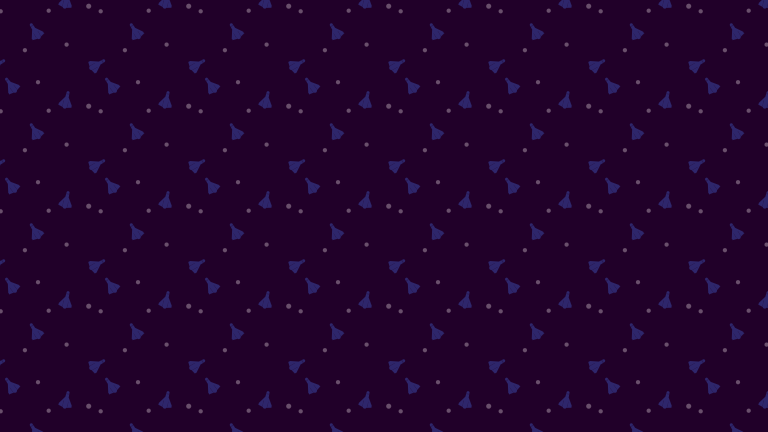
A Shadertoy shader for this pattern:

```glsl
// Repeating night-sky pattern of small winged shuttles and round stars.

const float TILE = 100.0;   // the canvas is 432 units high

// Offset from the nearest repeat of a centre
vec2 wrapAround(vec2 p, vec2 centre) {
    return mod(p - centre + 0.5 * TILE, TILE) - 0.5 * TILE;
}

// Shuttle with its nose along +x, mirrored across its axis
float shuttleDistance(vec2 q) {
    q.y = abs(q.y);
    vec2 toAxis = vec2(q.x - clamp(q.x, -7.0, 7.2), q.y);
    float body = length(toAxis) - mix(2.1, 1.5, smoothstep(-4.0, 8.0, q.x));
    float leadingEdge = dot(q - vec2(3.0, 1.5), normalize(vec2(0.66, 1.0)));
    float trailingEdge = dot(q - vec2(-8.0, 1.5), normalize(vec2(-1.0, 0.25)));
    float wing = max(max(leadingEdge, trailingEdge), q.y - 6.6);
    return min(body, wing);
}

// Cockpit window and the seams between body and wings
float markingDistance(vec2 q) {
    q.y = abs(q.y);
    float cockpit = max(abs(q.x - 5.9) - 0.45, q.y - 1.2);
    float seam = max(abs(q.y - 2.4) - 0.2, abs(q.x + 4.2) - 2.6);
    return min(cockpit, seam);
}

void mainImage(out vec4 fragColor, in vec2 fragCoord) {
    float unit = 432.0 / iResolution.y;
    vec2 p = vec2(fragCoord.x, iResolution.y - fragCoord.y) * unit;

    // Stars: centre and radius
    vec3 stars[6] = vec3[6](
        vec3(88.7, 6.2, 2.5), vec3(0.7, 11.3, 2.1), vec3(48.7, 10.7, 2.1),
        vec3(38.0, 82.2, 2.1), vec3(24.9, 50.2, 2.1), vec3(66.6, 44.6, 2.1));
    // Shuttles: centre and heading
    vec3 shuttles[4] = vec3[4](
        vec3(97.4, 64.4, -0.52), vec3(10.8, 85.0, -2.20),
        vec3(66.4, 99.7, -1.34), vec3(35.0, 31.0, -2.11));

    float starField = TILE;
    for (int i = 0; i < 6; i++)
        starField = min(starField, length(wrapAround(p, stars[i].xy)) - stars[i].z);

    float fleet = TILE;
    float markings = TILE;
    for (int i = 0; i < 4; i++) {
        vec2 q = wrapAround(p, shuttles[i].xy);
        vec2 heading = vec2(cos(shuttles[i].z), sin(shuttles[i].z));
        q = vec2(dot(q, heading), dot(q, vec2(-heading.y, heading.x)));
        fleet = min(fleet, shuttleDistance(q));
        markings = min(markings, markingDistance(q));
    }

    // Layers, with edges smoothed over one pixel
    vec3 night = vec3(0.13, 0.0, 0.16);
    vec3 hull = mix(vec3(0.18, 0.15, 0.42), vec3(0.15, 0.07, 0.28),
                    0.7 * clamp(0.5 - markings / unit, 0.0, 1.0));
    vec3 color = mix(night, hull, clamp(0.5 - fleet / unit, 0.0, 1.0));
    color = mix(color, vec3(0.41, 0.31, 0.42), clamp(0.5 - starField / unit, 0.0, 1.0));
    fragColor = vec4(color, 1.0);
}
```
